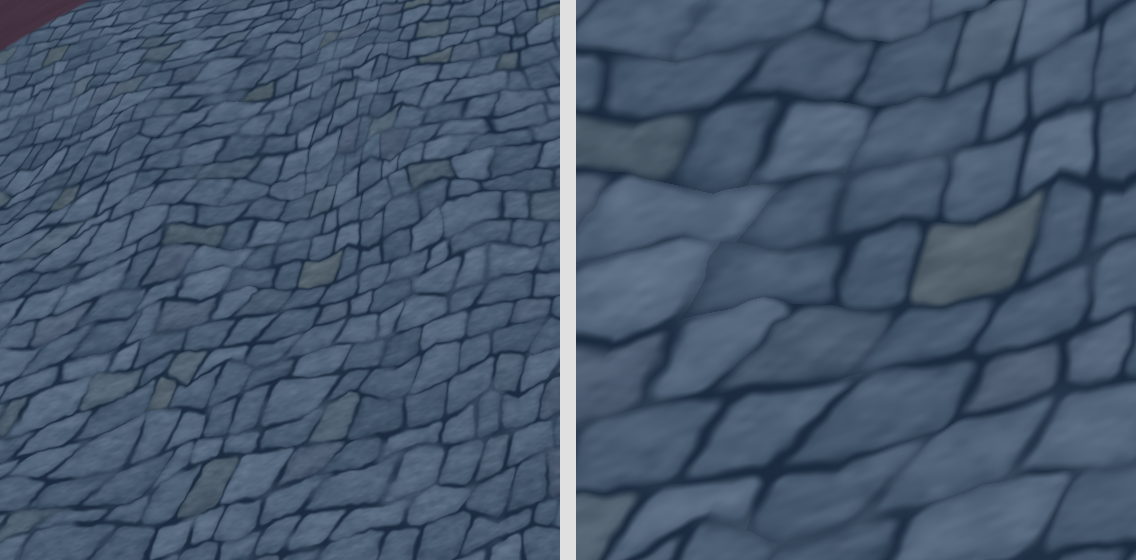
Left, the full canvas; right, a detail of the centre.
Give the GLSL for this texture, as a three.js fragment shader.

```glsl
// Blue-grey cobblestones seen in perspective, in wavy rows rising to the right.
// Canvas space is warped, mapped to rows that shrink with distance, and each
// row is cut into jittered, angular stones; a maroon strip fills one corner.
#define ROW_HEIGHT 0.069    // row height at the bottom
#define ROW_SHRINK 0.048    // loss of row height towards the top
#define STONE_WIDTH 0.083   // stone width at the bottom
#define ROW_TILT 0.25       // slope of the rows
#define VANISH_X 0.90       // where the cross joints converge
#define ROW_JITTER 0.66     // unevenness of row borders
#define JOINT_JITTER 0.56   // unevenness of stone widths
#define JOINT_SLANT 0.42    // random lean of cross joints
#define GAP 0.046           // half joint width, in row heights
#define SOFTNESS 0.0032     // blur of the stone edges
#define GRAIN 0.10          // strength of the streaks on the stones

varying vec2 vUv;

const vec3 JOINT_COLOR = vec3(0.110, 0.170, 0.248);
const vec3 STONE_DARK = vec3(0.265, 0.335, 0.415);
const vec3 STONE_LIGHT = vec3(0.352, 0.425, 0.508);
const vec3 STONE_OLIVE = vec3(0.325, 0.378, 0.410);
const vec3 STONE_LILAC = vec3(0.300, 0.345, 0.430);
const vec3 MAROON = vec3(0.265, 0.195, 0.255);

float hash(vec2 p) {
  return fract(sin(dot(p, vec2(127.1, 311.7))) * 43758.5453);
}

float noise(vec2 p) {
  vec2 i = floor(p);
  vec2 f = fract(p);
  f = f * f * (3.0 - 2.0 * f);
  return mix(mix(hash(i), hash(i + vec2(1.0, 0.0)), f.x),
             mix(hash(i + vec2(0.0, 1.0)), hash(i + 1.0), f.x), f.y);
}

// Two octaves, centred on zero
float mottle(vec2 p) {
  return noise(p) * 0.6 + noise(p * 2.3 + 5.0) * 0.4 - 0.5;
}

// Lower border of a row: a jagged line with about one bend per stone
float rowBorder(float row, float u) {
  float k = floor(u * 1.1);
  float bend = mix(hash(vec2(k, row)), hash(vec2(k + 1.0, row)), fract(u * 1.1));
  return row + ROW_JITTER * (bend - 0.5);
}

// Left border of a stone, leaning with the height inside its row
float stoneBorder(float i, float row, float height) {
  float shift = hash(vec2(i + 31.0, row + 17.0)) - 0.5;
  float lean = hash(vec2(i + 53.0, row + 71.0)) - 0.5;
  return i + JOINT_JITTER * shift + JOINT_SLANT * lean * (height - 0.5);
}

// Tone of one stone with streaks that follow the rows
vec3 stoneColor(vec2 id, vec2 p) {
  vec3 color = mix(STONE_DARK, STONE_LIGHT, 0.05 + 0.9 * hash(id + 3.7));
  float kind = hash(id + 11.3);
  color = mix(color, STONE_OLIVE, 0.8 * smoothstep(0.91, 1.0, kind));
  color = mix(color, STONE_LILAC, 0.6 * smoothstep(0.10, 0.03, kind));
  vec2 grain = vec2(p.x + ROW_TILT * p.y, p.y - 1.4 * ROW_TILT * p.x);
  return color + GRAIN * mottle(grain * vec2(42.0, 95.0));
}

void main() {
  vec2 p = vUv;

  // Broad waves in the laying pattern plus fine roughness of the edges
  vec2 warp = vec2(noise(p * 4.0 + 2.0), noise(p * 3.4 + 9.0)) - 0.5;
  vec2 rough = vec2(noise(p * 80.0), noise(p * 80.0 + 40.0)) - 0.5;
  vec2 q = p + warp * vec2(0.12, 0.055) + rough * 0.0035;

  // Perspective: depth along the tilted rows sets the local stone size
  float depth = q.y - ROW_TILT * (q.x - 0.5);
  float rowHeight = max(ROW_HEIGHT - ROW_SHRINK * depth, 0.012);
  float stoneWidth = STONE_WIDTH * (1.0 - 0.48 * depth);
  float v = -log(rowHeight / ROW_HEIGHT) / ROW_SHRINK;
  float u = (q.x - VANISH_X - 0.12 * q.y) / stoneWidth;

  // Row and stone holding this point
  float row = floor(v);
  if (v < rowBorder(row, u)) row -= 1.0;
  else if (v >= rowBorder(row + 1.0, u)) row += 1.0;
  float low = rowBorder(row, u);
  float high = rowBorder(row + 1.0, u);
  float height = (v - low) / (high - low);
  float s = u + 7.0 * hash(vec2(row, 5.0));
  float i = floor(s);
  if (s < stoneBorder(i, row, height)) i -= 1.0;
  else if (s >= stoneBorder(i + 1.0, row, height)) i += 1.0;
  float left = stoneBorder(i, row, height);
  float right = stoneBorder(i + 1.0, row, height);

  // Distance to the nearest joint in canvas units, with tight corners
  vec2 toEdge = vec2(min(s - left, right - s) * stoneWidth * 0.85,
                     min(v - low, high - v) * rowHeight * 0.95);
  float radius = 0.13 * rowHeight + 0.003;
  float dist = radius - length(max(radius - toEdge, 0.0));

  // Joints vary in width, and many stretches are partly filled
  float gap = GAP * rowHeight * (0.1 + 1.8 * noise(p * 27.0 + 60.0));
  float filled = 0.7 * smoothstep(0.35, 0.85, noise(p * 26.0 + 80.0));
  float stone = smoothstep(gap - SOFTNESS, gap + SOFTNESS, dist);
  stone = mix(stone, 1.0, filled);
  float rim = smoothstep(gap + 0.2 * rowHeight, gap, min(toEdge.x, toEdge.y));

  // Stones with dim rims over dark joints, lighter towards their upper side
  vec3 face = stoneColor(vec2(i, row), p) + 0.03 * (height - 0.5);
  face -= 0.03 * rim;
  vec3 color = mix(JOINT_COLOR, face, stone);

  // Maroon strip behind a soft, slightly curved border
  float strip = p.y - 0.908 - 0.63 * p.x + 0.4 * p.x * p.x;
  vec3 stripColor = MAROON + 0.04 * mottle(vec2(p.x * 12.0, strip * 90.0));
  color = mix(color, stripColor, smoothstep(-0.005, 0.005, strip));

  gl_FragColor = vec4(color, 1.0);
}
```
